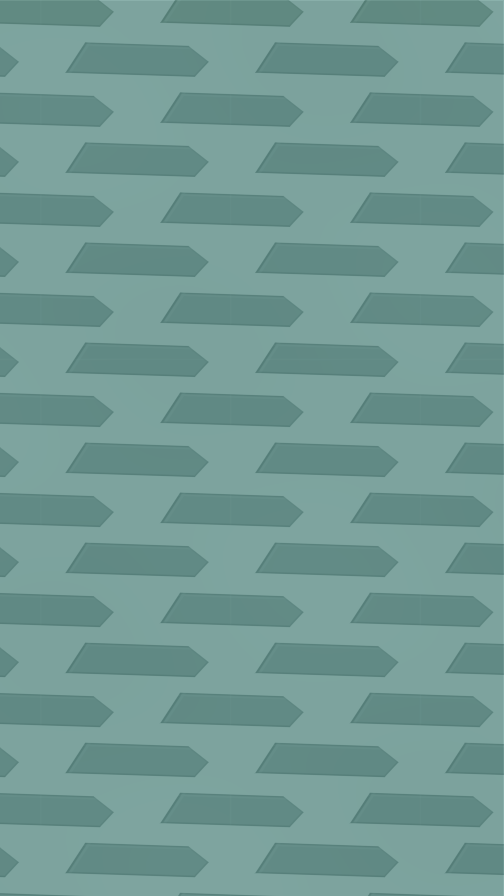
Give the GLSL for this pattern, as a Shadertoy shader.

```glsl
// Staggered rows of debossed, slanted arrow plates on muted teal.

// Signed distance to the line a-b, positive outside a clockwise shape (y down).
float sideDistance(vec2 p, vec2 a, vec2 b) {
    vec2 along = normalize(b - a);
    return dot(p - a, vec2(along.y, -along.x));
}

// Soft line of the given half width around distance zero.
float softLine(float d, float halfWidth, float pixel) {
    return 1.0 - smoothstep(halfWidth - 0.5 * pixel, halfWidth + pixel, abs(d));
}

void mainImage(out vec4 fragColor, in vec2 fragCoord) {
    // Canvas width is 1; y runs down from the top edge.
    float pixel = 1.0 / iResolution.x;
    vec2 p = vec2(fragCoord.x, iResolution.y - fragCoord.y) * pixel;
    vec2 pitch = vec2(0.3766, 0.09926);

    // Brick repeat: every other row moves by half a pitch.
    float row = floor((p.y - 0.072) / pitch.y);
    float shift = 0.1296 + 0.5 * pitch.x * mod(row, 2.0);
    vec2 q = vec2(mod(p.x - shift + 0.04, pitch.x) - 0.04,
                  p.y - 0.084 - row * pitch.y);

    // Arrow plate as an intersection of five half planes.
    vec2 lowLeft = vec2(0.0, 0.0604), topLeft = vec2(0.0394, 0.0);
    vec2 topRight = vec2(0.2442, 0.0069), tip = vec2(0.2847, 0.0387);
    vec2 lowRight = vec2(0.2569, 0.0685);
    float slant = sideDistance(q, lowLeft, topLeft);
    float top = sideDistance(q, topLeft, topRight);
    float upperTip = sideDistance(q, topRight, tip);
    float lowerTip = sideDistance(q, tip, lowRight);
    float bottom = sideDistance(q, lowRight, lowLeft);
    float plate = max(max(max(slant, top), max(upperTip, lowerTip)), bottom);
    float inside = 1.0 - smoothstep(-0.7 * pixel, 0.7 * pixel, plate);

    // Pressed edges: dark rims, with a faint lit strip behind two of them.
    float rim = 0.045 * softLine(slant + 0.002, 0.0016, pixel);
    rim = max(rim, 0.035 * softLine(top + 0.0012, 0.0010, pixel));
    rim = max(rim, 0.040 * softLine(bottom + 0.0014, 0.0012, pixel));
    rim = max(rim, 0.025 * softLine(lowerTip + 0.0014, 0.0012, pixel));
    rim = max(rim, 0.015 * softLine(upperTip + 0.0012, 0.0010, pixel));
    float lit = 0.014 * max(softLine(slant + 0.0075, 0.0020, pixel),
                            softLine(top + 0.0050, 0.0012, pixel));

    vec3 plateColor = vec3(0.38, 0.54, 0.52) - rim + lit;
    plateColor.b -= 0.012 * (1.0 - smoothstep(0.03, 0.09, p.y));
    vec3 color = mix(vec3(0.49, 0.64, 0.62), plateColor, inside);

    // Hairline seams and slight tonal drift.
    float seamX = mod(p.x - 0.081 + 0.5 * pitch.x, pitch.x) - 0.5 * pitch.x;
    float seam = max(softLine(seamX, 0.0008, pixel), softLine(p.y - 0.713, 0.0008, pixel));
    color += 0.010 * seam * inside;
    color += 0.002 * (sin(p.x * 7.0 + p.y * 3.0) + sin(p.y * 9.0 - p.x * 4.0));

    // Pale hairline on the top and right borders.
    float border = min(1.0 - p.x, p.y);
    color += 0.05 * (1.0 - smoothstep(0.001, 0.003, border));

    fragColor = vec4(color, 1.0);
}
```
